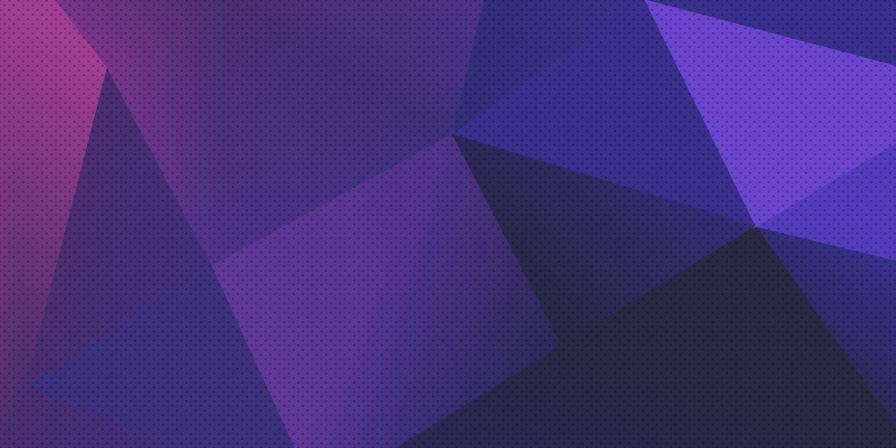
This background is drawn by a Shadertoy shader. Its source:

```glsl
const vec3 PINK    = vec3(0.63, 0.24, 0.58);
const vec3 MAGENTA = vec3(0.47, 0.21, 0.53);
const vec3 PLUM    = vec3(0.29, 0.18, 0.44);
const vec3 GRAPE   = vec3(0.31, 0.20, 0.54);
const vec3 PURPLE  = vec3(0.38, 0.22, 0.60);
const vec3 VIOLET  = vec3(0.42, 0.27, 0.81);
const vec3 IRIS    = vec3(0.33, 0.24, 0.74);
const vec3 BLUE    = vec3(0.22, 0.19, 0.55);
const vec3 INDIGO  = vec3(0.24, 0.19, 0.49);
const vec3 DEEP    = vec3(0.20, 0.18, 0.47);
const vec3 NAVY    = vec3(0.17, 0.16, 0.34);
const vec3 INK     = vec3(0.16, 0.16, 0.26);

const float DOT_PITCH  = 0.0208;
const float DOT_RADIUS = 0.0029;
const float DOT_SHADE  = 0.26;
const float DOT_LIGHT  = 0.05;
const float GRAIN      = 0.006;

// Mesh corners, in units of the canvas height
const vec2 TOP_LEFT     = vec2(0.0, 1.0);
const vec2 BOTTOM_LEFT  = vec2(0.0, 0.0);
const vec2 TOP_RIGHT    = vec2(2.0, 1.0);
const vec2 BOTTOM_RIGHT = vec2(2.0, 0.0);
const vec2 TOP_A   = vec2(0.125, 1.0);
const vec2 TOP_B   = vec2(0.508, 1.0);
const vec2 TOP_C   = vec2(1.081, 1.0);
const vec2 TOP_D   = vec2(1.440, 1.0);
const vec2 RIGHT_A = vec2(2.0, 0.852);
const vec2 RIGHT_B = vec2(2.0, 0.682);
const vec2 RIGHT_C = vec2(2.0, 0.419);
const vec2 RIGHT_D = vec2(2.0, 0.045);
const vec2 BASE_A  = vec2(0.400, 0.0);
const vec2 BASE_B  = vec2(0.659, 0.0);
const vec2 BASE_C  = vec2(0.885, 0.0);
const vec2 PEAK    = vec2(0.240, 0.849);
const vec2 LOW     = vec2(0.057, 0.135);
const vec2 ELBOW   = vec2(0.474, 0.406);
const vec2 CREST   = vec2(1.010, 0.700);
const vec2 VALLEY  = vec2(1.255, 0.229);
const vec2 HUB     = vec2(1.6875, 0.495);

float hash(vec2 p) {
    return fract(sin(dot(p, vec2(127.1, 311.7))) * 43758.5453);
}

float cross2(vec2 a, vec2 b) {
    return a.x * b.y - a.y * b.x;
}

// Paints a triangle whose corner colours blend across it
void facet(inout vec3 color, vec2 p, vec2 a, vec2 b, vec2 c, vec3 ca, vec3 cb, vec3 cc) {
    float area = cross2(b - a, c - a);
    vec3 w = vec3(cross2(c - b, p - b), cross2(a - c, p - c), cross2(b - a, p - a)) / area;
    vec3 d = w * abs(area) / vec3(length(c - b), length(a - c), length(b - a));
    float inside = min(d.x, min(d.y, d.z));
    // Coverage reaches one pixel outward so that neighbours leave no seam
    float cover = clamp(inside * iResolution.y + 1.0, 0.0, 1.0);
    color = mix(color, ca * w.x + cb * w.y + cc * w.z, cover);
}

// Staggered dots: coverage of the nearest one
float dots(vec2 p) {
    vec2 q = p / DOT_PITCH;
    vec2 even = fract(q) - 0.5;
    vec2 odd = fract(q + 0.5) - 0.5;
    float d = min(length(even), length(odd)) * DOT_PITCH;
    float soft = 0.75 / iResolution.y;
    return 1.0 - smoothstep(DOT_RADIUS - soft, DOT_RADIUS + soft, d);
}

void mainImage(out vec4 fragColor, in vec2 fragCoord) {
    vec2 p = fragCoord / iResolution.y;
    p.x *= 2.0 * iResolution.y / iResolution.x;
    vec3 color = INDIGO;

    // Left side
    facet(color, p, TOP_LEFT, TOP_A, PEAK, PINK, PINK, PINK);
    facet(color, p, TOP_LEFT, PEAK, LOW, PINK, PINK, PLUM);
    facet(color, p, TOP_LEFT, LOW, BOTTOM_LEFT, PINK, PLUM, PLUM);
    facet(color, p, TOP_A, TOP_B, PEAK, MAGENTA, PLUM, MAGENTA);
    facet(color, p, PEAK, ELBOW, LOW, PLUM, INDIGO, PLUM);
    facet(color, p, LOW, ELBOW, BASE_B, INDIGO, INDIGO, INDIGO);
    facet(color, p, LOW, BASE_B, BASE_A, INDIGO, INDIGO, INDIGO);
    facet(color, p, BOTTOM_LEFT, LOW, BASE_A, PLUM, PLUM, INDIGO);

    // Upper middle
    facet(color, p, PEAK, TOP_B, ELBOW, MAGENTA, PLUM, GRAPE);
    facet(color, p, TOP_B, CREST, ELBOW, PLUM, INDIGO, GRAPE);
    facet(color, p, TOP_B, TOP_C, CREST, PLUM, GRAPE, INDIGO);
    facet(color, p, TOP_C, TOP_D, CREST, DEEP, BLUE, DEEP);
    facet(color, p, CREST, TOP_D, HUB, BLUE, BLUE, BLUE);

    // Lit panel in the middle
    facet(color, p, ELBOW, CREST, BASE_B, PURPLE, GRAPE, PURPLE);
    facet(color, p, CREST, BASE_C, BASE_B, GRAPE, INDIGO, PURPLE);
    facet(color, p, CREST, VALLEY, BASE_C, GRAPE, NAVY, INDIGO);

    // Right side
    facet(color, p, TOP_D, TOP_RIGHT, RIGHT_A, BLUE, BLUE, BLUE);
    facet(color, p, HUB, RIGHT_C, RIGHT_D, DEEP, BLUE, NAVY);
    facet(color, p, CREST, HUB, VALLEY, NAVY, DEEP, INK);
    facet(color, p, VALLEY, HUB, RIGHT_D, INK, INK, INK);
    facet(color, p, VALLEY, RIGHT_D, BOTTOM_RIGHT, INK, INK, INK);
    facet(color, p, VALLEY, BOTTOM_RIGHT, BASE_C, INK, INK, NAVY);
    facet(color, p, HUB, RIGHT_B, RIGHT_C, IRIS, IRIS, IRIS);
    facet(color, p, TOP_D, RIGHT_A, HUB, VIOLET, VIOLET, VIOLET);
    facet(color, p, RIGHT_A, RIGHT_B, HUB, VIOLET, VIOLET, VIOLET);

    // Perforated texture with a lit lower rim, then fine grain
    color *= 1.0 + DOT_LIGHT * dots(p + vec2(0.0, DOT_RADIUS));
    color *= 1.0 - DOT_SHADE * dots(p);
    color += GRAIN * (hash(floor(p * 256.0)) - 0.5);
    fragColor = vec4(color, 1.0);
}
```
